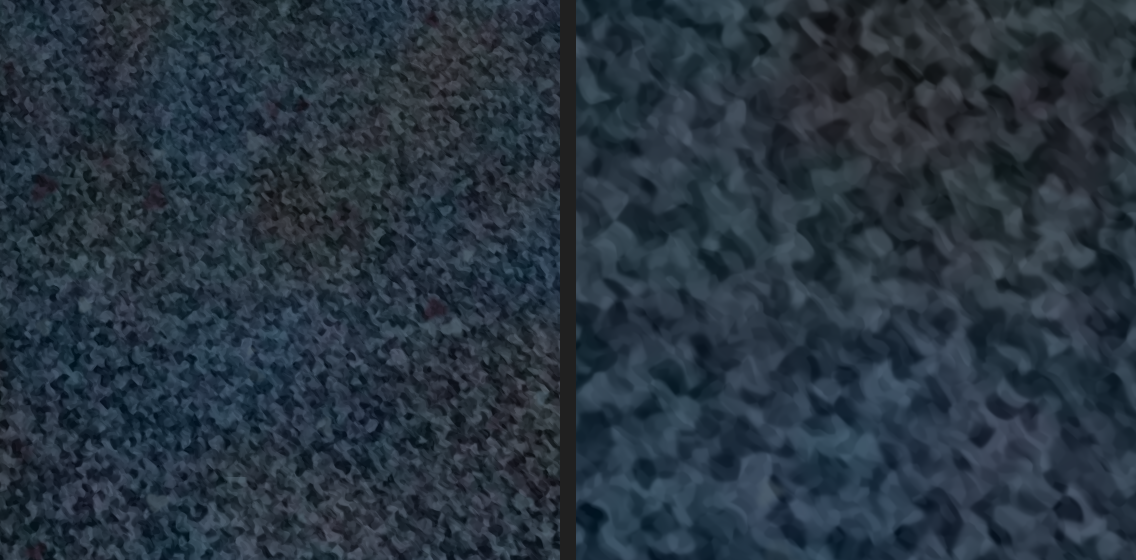
Left, the full canvas; right, a detail of the centre.
Give the GLSL for this texture, as a WebGL 2 fragment shader.

```glsl
#version 300 es
precision highp float;

#define GRAIN_SCALE 76.0
#define GRAIN_CONTRAST 1.18
#define FINE_CONTRAST 0.50
#define PATCH_CONTRAST 0.32
#define TINT_AMOUNT 0.055
#define CHIP_SHARE 0.05
#define STAIN_SHARE 0.035
#define DARK_COLOR vec3(0.068, 0.108, 0.145)
#define LIGHT_COLOR vec3(0.245, 0.295, 0.345)
#define CHIP_COLOR vec3(0.33, 0.40, 0.45)
#define STAIN_COLOR vec3(0.11, 0.07, 0.11)

uniform vec2 u_resolution;
out vec4 fragColor;

vec3 hash3(vec2 cell, float seed) {
    vec3 q = fract(vec3(cell.xyx) * vec3(0.1031, 0.1030, 0.0973) + seed * 0.137);
    q += dot(q, q.yxz + 33.33);
    return fract((q.xxy + q.yzz) * q.zyx);
}

// Cellular noise: random shade per cell, blended softly across borders
float cellShade(vec2 p, float sharpness, float seed) {
    vec2 base = floor(p);
    vec2 local = p - base;
    float shade = 0.0;
    float total = 0.0;
    for (int y = -1; y <= 1; y++) {
        for (int x = -1; x <= 1; x++) {
            vec2 offset = vec2(x, y);
            vec3 rnd = hash3(base + offset, seed);
            vec2 d = offset + 0.1 + 0.8 * rnd.xy - local;
            float weight = exp(-sharpness * dot(d, d));
            shade += weight * rnd.z;
            total += weight;
        }
    }
    return shade / total;
}

// Sparse rounded, slightly angular spots; share is the fraction of filled cells
float spots(vec2 p, float share, float edge, float seed) {
    vec2 base = floor(p);
    float mask = 0.0;
    for (int y = -1; y <= 1; y++) {
        for (int x = -1; x <= 1; x++) {
            vec2 cell = base + vec2(x, y);
            vec3 rnd = hash3(cell, seed);
            vec3 form = hash3(cell, seed + 5.0);
            vec2 d = p - cell - 0.2 - 0.6 * rnd.xy;
            float angle = atan(d.y, d.x) + 6.283 * form.x;
            float lobes = 1.0 + 0.22 * sin(3.0 * angle) + 0.14 * sin(2.0 * angle + 1.0);
            float radius = mix(0.16, 0.42, form.y * form.y) * lobes;
            float strength = step(rnd.z, share) * mix(0.45, 1.0, form.z);
            mask = max(mask, strength * smoothstep(edge, -edge, length(d) - radius));
        }
    }
    return mask;
}

void main() {
    vec2 uv = gl_FragCoord.xy / u_resolution.y;

    // Grains shrink toward the top and lean along a falling diagonal
    vec2 ground = vec2((uv.x - 0.5) * (1.0 + 0.3 * uv.y), uv.y * (1.0 + 0.18 * uv.y)) + 2.0;
    ground += 0.0022 * sin(ground.yx * vec2(171.0, 143.0) + 2.0 * sin(ground * 67.0));
    vec2 along = normalize(vec2(0.62, -0.78));
    vec2 lean = vec2(dot(ground, along) * 0.82, dot(ground, vec2(-along.y, along.x)) * 1.14);

    // Grain tone in two sizes over broad uneven patches
    float grain = cellShade(lean * GRAIN_SCALE, 8.0, 1.0) - 0.5;
    float fine = cellShade(lean * GRAIN_SCALE * 1.9, 7.0, 2.0) - 0.5;
    float uneven = cellShade(uv * 9.0 + 3.0, 4.5, 3.0) - 0.5;
    float tone = 0.49 + PATCH_CONTRAST * uneven;
    tone += (GRAIN_CONTRAST * grain + FINE_CONTRAST * fine) * mix(1.08, 0.78, uv.y);
    tone -= 0.14 * smoothstep(0.25, 0.0, uv.x);
    vec3 color = mix(DARK_COLOR, LIGHT_COLOR, clamp(tone, -0.2, 1.3));

    // Blue, warm and teal drifts
    float blue = cellShade(uv * 4.5 + 7.0, 4.5, 4.0) - 0.5 + 0.25 * (uv.x - 0.5);
    float warm = cellShade(uv * 7.0 + 5.0, 4.5, 6.0) - 0.5;
    float blush = cellShade(uv * 26.0, 5.0, 7.0) - 0.5;
    color += TINT_AMOUNT * blue * vec3(-0.5, 0.05, 0.9);
    color += TINT_AMOUNT * warm * vec3(0.7, -0.15, -0.45);
    color += TINT_AMOUNT * blush * vec3(0.45, -0.2, 0.05);

    // Dark reddish stains, then pale chips that thin out upward
    float stain = spots(uv * 19.0 + 11.0, STAIN_SHARE, 0.16, 8.0);
    color = mix(color, STAIN_COLOR * (0.7 + 0.6 * tone), 0.7 * stain);
    float chip = spots(uv * 23.0 + 4.0, CHIP_SHARE * mix(1.6, 0.3, uv.y), 0.09, 9.0);
    color = mix(color, CHIP_COLOR * (0.9 + 0.2 * grain), 0.75 * chip);

    fragColor = vec4(max(color, 0.0), 1.0);
}
```
